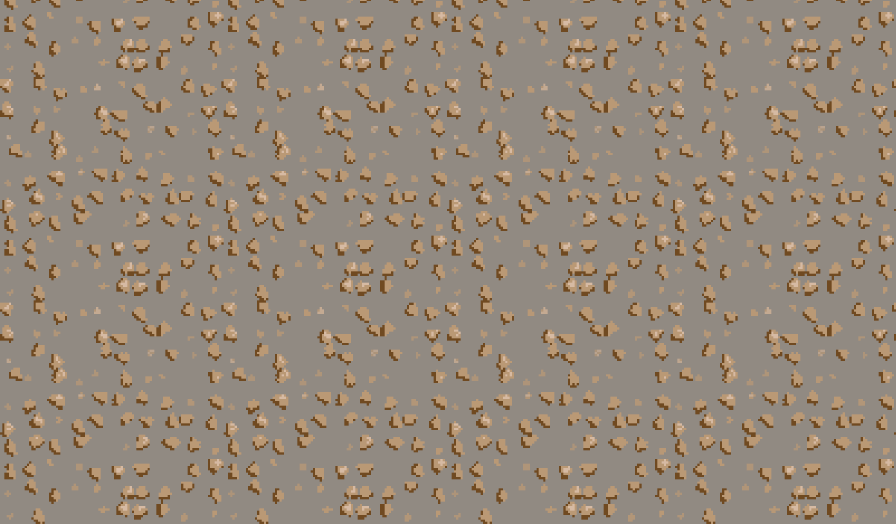
A Shadertoy shader for this pattern:

```glsl
// Pixel-art gravel: tan pebbles with dark lower-left rims on grey ground, tiled.
#define TEXELS_HIGH 234.4   // art texels over the canvas height
#define CELL 10.0           // texels per pebble cell
#define TILE_CELLS 10.0     // cells per repeating tile
#define JITTER 5.6          // spread of pebble centres, in texels
#define BIG_SHARE 0.57      // share of cells with a rimmed pebble
#define FILLED_SHARE 0.91   // share of cells with any pebble
#define RIM_WIDTH 1.5       // dark rim, in texels
#define ROUGHNESS 0.7       // ragged outline, in texels
#define SAMPLES 3           // antialiasing samples per axis

const vec3 GROUND = vec3(0.57, 0.54, 0.51);
const vec3 TAN = vec3(0.73, 0.60, 0.46);
const vec3 RIM = vec3(0.44, 0.29, 0.13);
const vec3 PALE = vec3(0.84, 0.73, 0.64);

float hash(vec2 p) {
    return fract(sin(dot(p, vec2(127.1, 311.7))) * 43758.5453);
}

vec2 hash2(vec2 p) {
    return vec2(hash(p), hash(p + 37.4));
}

// Approximate signed distance to a lumpy, tilted ellipse
float pebbleDistance(vec2 p, vec2 radii, float tilt) {
    float c = cos(tilt), s = sin(tilt);
    vec2 q = mat2(c, -s, s, c) * p;
    float angle = atan(q.y, q.x + 0.001);
    float lumps = 0.13 * sin(3.0 * angle + tilt * 5.0);
    return (length(q / radii) - 1.0 - lumps) * min(radii.x, radii.y);
}

// Paint one pebble over the colour below it
vec3 paintPebble(vec3 below, vec2 p, vec2 id, float grain) {
    float kind = hash(id + 3.7);
    if (kind > FILLED_SHARE) return below;

    bool big = kind < BIG_SHARE;
    vec2 vary = hash2(id + 11.3);
    float tilt = 6.2832 * hash(id + 23.9);
    vec2 radii = big ? vec2(2.9, 2.3) + vary * vec2(1.0, 0.8)
                     : vec2(1.3, 1.0) + vary * 0.6;

    float ragged = (grain - 0.5) * ROUGHNESS;
    if (pebbleDistance(p, radii, tilt) + ragged > 0.0) return below;

    float tone = hash(id + 51.1);
    if (!big) {
        vec3 glint = mix(TAN, PALE, 0.7 * step(0.75, tone) * step(0.4, grain));
        return mix(GROUND, glint, 0.65 + 0.35 * vary.x);
    }

    // The rim lies where a step toward the shade leaves the pebble
    float shade = 3.93 + 1.5 * (tone - 0.5);
    vec2 toShade = RIM_WIDTH * vec2(cos(shade), sin(shade));
    if (pebbleDistance(p + toShade, radii, tilt) + ragged > 0.0) return RIM;

    // A few pebbles carry pale flecks on the lit side
    bool fleck = vary.y > 0.66 && grain > 0.5 && length(p - vec2(0.9, 1.0)) < 1.6;
    return fleck ? PALE : TAN;
}

// Colour of the art texel that holds a point
vec3 gravel(vec2 point) {
    vec2 texel = floor(point);
    vec2 home = floor(texel / CELL);
    float grain = hash(mod(texel, CELL * TILE_CELLS) + 0.5);
    vec3 colour = GROUND;
    for (int y = -1; y <= 1; y++) {
        for (int x = -1; x <= 1; x++) {
            vec2 cell = home + vec2(x, y);
            vec2 id = mod(cell, TILE_CELLS);
            vec2 centre = (cell + 0.5) * CELL + (hash2(id + 71.3) - 0.5) * JITTER;
            colour = paintPebble(colour, texel + 0.5 - centre, id, grain);
        }
    }
    return colour;
}

void mainImage(out vec4 fragColor, in vec2 fragCoord) {
    float scale = TEXELS_HIGH / iResolution.y;
    vec3 sum = vec3(0.0);

    // Average over the pixel to smooth texel edges
    for (int j = 0; j < SAMPLES; j++) {
        for (int i = 0; i < SAMPLES; i++) {
            vec2 offset = (vec2(i, j) + 0.5) / float(SAMPLES) - 0.5;
            sum += gravel((fragCoord + offset * 0.85) * scale);
        }
    }
    fragColor = vec4(sum / float(SAMPLES * SAMPLES), 1.0);
}
```
